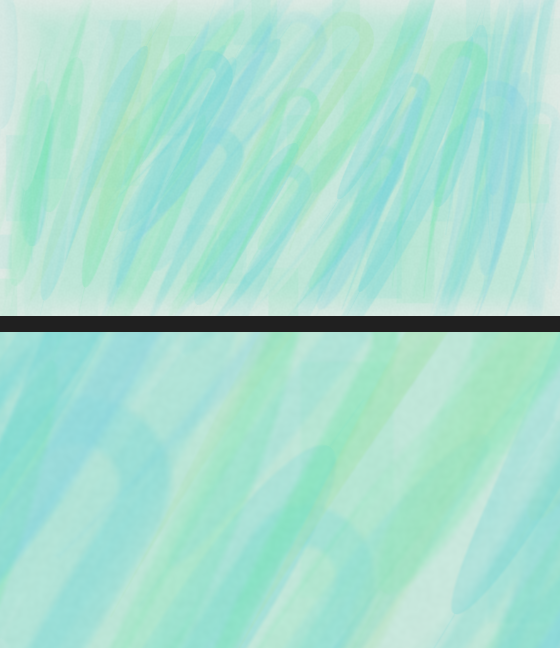
Top, the full canvas; bottom, a detail of the centre.
Give the GLSL for this background, as a WebGL 1 fragment shader.

```glsl
precision highp float;

uniform vec2 u_resolution;

float hash(float n) {
  return fract(sin(n * 127.1 + 3.7) * 4375.85);
}

vec2 gradient(vec2 cell) {
  float angle = 6.2832 * fract(sin(dot(cell, vec2(12.99, 78.23))) * 4375.85);
  return vec2(cos(angle), sin(angle));
}

float gradientNoise(vec2 p) {
  vec2 cell = floor(p);
  vec2 f = p - cell;
  vec2 u = f * f * f * (f * (f * 6.0 - 15.0) + 10.0);
  float low = mix(dot(gradient(cell), f),
                  dot(gradient(cell + vec2(1, 0)), f - vec2(1, 0)), u.x);
  float high = mix(dot(gradient(cell + vec2(0, 1)), f - vec2(0, 1)),
                   dot(gradient(cell + vec2(1, 1)), f - vec2(1, 1)), u.x);
  return mix(low, high, u.y);
}

float softFill(float dist, float blur) {
  return 1.0 - smoothstep(-blur, blur, dist);
}

vec3 pigment(float pick) {
  if (pick < 0.36) return vec3(0.46, 0.84, 0.84);
  if (pick < 0.46) return vec3(0.52, 0.82, 0.88);
  if (pick < 0.68) return vec3(0.47, 0.90, 0.68);
  if (pick < 0.79) return vec3(0.66, 0.88, 0.68);
  return vec3(0.82, 0.91, 0.88);
}

// Leaning brush mark: a tapered, bent streak or a hairpin loop
float brushMark(vec2 p, vec2 centre, float seed, float pixel) {
  float lean = 0.36 + 0.24 * sin(centre.x * 3.2 - 1.2) + 0.24 * (hash(seed + 1.0) - 0.5);
  float c = cos(lean), s = sin(lean);
  vec2 q = p - centre;
  q = vec2(c * q.x - s * q.y, s * q.x + c * q.y);
  q.x += (hash(seed + 2.0) - 0.5) * 0.5 * q.y * q.y;

  float halfLength = mix(0.2, 0.52, hash(seed + 3.0));
  float halfWidth = mix(0.016, 0.05, hash(seed + 4.0));
  float along = q.y / halfLength;
  float dist;
  if (hash(seed + 5.0) < 0.22) {
    vec2 turn = vec2(q.x, max(q.y - halfLength * 0.5, 0.0));
    float taper = smoothstep(-1.2, 0.3, along);
    float radius = mix(0.035, 0.075, hash(seed + 6.0));
    dist = abs(length(turn) - radius) - halfWidth * 0.65 * taper;
  } else {
    float taper = sqrt(max(1.0 - pow(abs(along), 3.0), 0.0));
    dist = abs(q.x) - halfWidth * taper;
  }
  dist = max(dist, abs(q.y) - halfLength * 1.2);

  float bristles = gradientNoise(vec2(q.x * 75.0, q.y * 3.0) + seed);
  float load = 0.85 + 0.3 * bristles + 0.2 * clamp(q.x / halfWidth, -1.0, 1.0);
  float blur = max(pixel, mix(0.002, 0.008, hash(seed + 7.0)));
  return softFill(dist, blur) * load;
}

// Upright block of thin wash
float washBlock(vec2 p, vec2 centre, float seed, float pixel) {
  vec2 size = vec2(mix(0.02, 0.07, hash(seed + 1.0)), mix(0.05, 0.16, hash(seed + 2.0)));
  vec2 d = abs(p - centre) - size;
  return softFill(max(d.x, d.y), max(pixel, 0.003));
}

void main() {
  float aspect = u_resolution.x / u_resolution.y;
  float pixel = 1.0 / u_resolution.y;
  vec2 p = gl_FragCoord.xy * pixel;

  // Pale sheet with a mint wash fading towards the border
  float cloud = gradientNoise(p * 3.0) + 0.5 * gradientNoise(p * 7.0 + 9.0);
  vec2 margin = min(p, vec2(aspect, 1.0) - p);
  float border = min(margin.x, margin.y * 1.4 + 0.02) + 0.05 * cloud;
  float inside = smoothstep(-0.02, 0.16, border);
  vec3 color = mix(vec3(0.87, 0.915, 0.895), vec3(0.73, 0.90, 0.84), inside * 0.9);
  color += 0.025 * cloud * vec3(1.0, 0.2, 0.5);

  for (int i = 0; i < 36; i++) {
    float seed = float(i) * 11.3 + 500.0;
    vec2 centre = vec2(fract(float(i) * 0.618) * aspect, hash(seed));
    vec3 tint = mix(vec3(0.62, 0.88, 0.80), pigment(hash(seed + 4.0)), 0.5);
    color = mix(color, tint, 0.17 * washBlock(p, centre, seed, pixel));
  }

  // Overlapping translucent strokes
  float reach = mix(0.3, 1.0, inside);
  for (int i = 0; i < 76; i++) {
    float seed = float(i) * 13.7 + 2.0;
    vec2 centre = vec2(fract(float(i) * 0.618 + 0.21) * aspect, mix(0.12, 0.88, hash(seed)));
    float opacity = mix(0.2, 0.42, hash(seed + 8.0)) * reach;
    float mark = brushMark(p, centre, seed, pixel);
    color = mix(color, pigment(hash(seed + 9.0)), clamp(mark * opacity, 0.0, 1.0));
  }

  // Paper grain
  float grain = gradientNoise(p * 130.0) + 0.7 * gradientNoise(p * 48.0 + 20.0);
  color += 0.012 * grain;

  gl_FragColor = vec4(clamp(color, 0.0, 1.0), 1.0);
}
```
